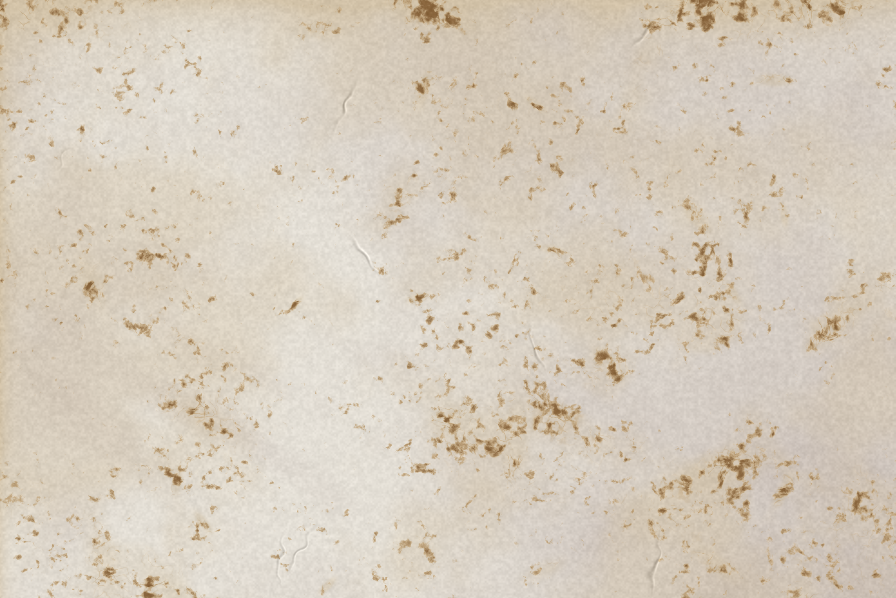
Reproduce this texture procedurally as a Shadertoy shader.

```glsl
// Aged blank paper: soft uneven shading, fine fibre grain and faint folds,
// with clusters of tiny ochre and rust flecks and a few thin embossed creases.
// Built from layered sines, value noise and cellular cracks.
#define PAPER vec3(0.888, 0.868, 0.832)
#define SHADE vec3(0.780, 0.736, 0.708)
#define WARM vec3(0.820, 0.755, 0.645)
#define OCHRE vec3(0.760, 0.650, 0.490)
#define RUST vec3(0.480, 0.330, 0.170)
#define STAINS 34
#define CREASES 8
#define GRAIN 0.085

float hash(vec2 p) {
    vec3 q = fract(p.xyx * 0.1031);
    q += dot(q, q.yzx + 33.33);
    return fract((q.x + q.y) * q.z);
}

vec2 hash2(vec2 p) {
    return vec2(hash(p), hash(p + 57.3));
}

float noise(vec2 p) {
    vec2 i = floor(p), f = fract(p);
    f = f * f * (3.0 - 2.0 * f);
    return mix(mix(hash(i), hash(i + vec2(1, 0)), f.x),
               mix(hash(i + vec2(0, 1)), hash(i + vec2(1, 1)), f.x), f.y);
}

float fbm(vec2 p) {
    float sum = 0.0, amp = 0.5;
    for (int i = 0; i < 5; i++) {
        sum += amp * noise(p);
        p = mat2(1.6, 1.2, -1.2, 1.6) * p + 11.7;
        amp *= 0.5;
    }
    return sum / 0.97;
}

// Distance gap between the two nearest cell points: zero on cell borders
float cellGap(vec2 p) {
    vec2 base = floor(p);
    float near = 9.0, next = 9.0;
    for (int y = -1; y <= 1; y++)
    for (int x = -1; x <= 1; x++) {
        vec2 cell = base + vec2(x, y);
        float d = length(cell + hash2(cell) - p);
        next = min(next, max(near, d));
        near = min(near, d);
    }
    return next - near;
}

vec2 turn(vec2 p, float a) {
    return vec2(cos(a) * p.x + sin(a) * p.y, cos(a) * p.y - sin(a) * p.x);
}

float blob(vec2 p, vec2 centre, vec2 size) {
    vec2 q = (p - centre) / size;
    return exp(-dot(q, q));
}

// Where stains may gather: scattered clusters, top band, lower right
float stainMask(vec2 p, float aspect) {
    float patchy = smoothstep(0.36, 0.68, fbm(p * 6.0 + 3.0));
    float mask = 0.36 * patchy;
    mask += 0.4 * patchy * blob(p, vec2(aspect - 0.18, 0.32), vec2(0.34, 0.24));
    mask += 0.5 * patchy * smoothstep(0.92, 0.99, p.y);
    for (int i = 0; i < STAINS; i++) {
        vec2 id = vec2(float(i) * 3.7 + 1.0, 8.3);
        vec2 centre = hash2(id) * vec2(aspect, 1.0);
        centre.x = mix(centre.x, aspect * 0.65, 0.15);
        float size = mix(0.010, 0.065, pow(hash(id + 5.0), 2.0));
        vec2 q = turn(p - centre, 3.14 * hash(id + 9.0));
        float peak = mix(0.95, 0.4, smoothstep(0.012, 0.045, size));
        mask += peak * blob(q, vec2(0), vec2(1.6, 0.55) * size);
    }
    return min(mask, 0.95);
}

// Thin bent ridges, lit on one side and shaded on the other
float creaseRelief(vec2 p, float aspect) {
    float relief = 0.0;
    for (int i = 0; i < CREASES; i++) {
        vec2 id = vec2(float(i) * 5.1 + 2.0, 31.0);
        vec2 q = turn(p - hash2(id) * vec2(aspect, 1.0), mix(1.0, 2.3, hash(id + 4.0)));
        float reach = mix(0.03, 0.07, hash(id + 7.0));
        q.y += 0.003 * sin(q.x * 50.0 + id.x) + 0.014 * (noise(q * 55.0 + id) - 0.5);
        float taper = smoothstep(reach, 0.0, abs(q.x)) * noise(vec2(q.x * 60.0, id.x));
        float lit = exp(-pow(q.y / 0.0018, 2.0));
        float dark = exp(-pow((q.y - 0.004) / 0.0025, 2.0));
        relief += taper * (0.12 * lit - 0.19 * dark);
    }
    return relief;
}

void mainImage(out vec4 fragColor, in vec2 fragCoord) {
    vec2 p = fragCoord / iResolution.y;
    float aspect = iResolution.x / iResolution.y;
    float cloud = fbm(p * 2.2 + 4.0);

    // Broad shading with slanted folds at lower left
    float across = dot(p, vec2(0.42, 0.9));
    float folds = sin(across * 52.0 + cloud * 9.0) + 0.5 * sin(across * 23.0 + p.x * 9.0);
    float light = 0.83 + 0.9 * (cloud - 0.5) + 0.55 * (fbm(p * 9.0) - 0.5);
    light -= 0.2 * folds * blob(p, vec2(0.4, 0.3), vec2(0.26, 0.17));
    light -= 0.7 * blob(p, vec2(aspect, 0.1), vec2(0.5, 0.45));
    light -= 0.25 * smoothstep(0.45, 1.0, p.y) * smoothstep(0.2, 1.3, p.x);
    vec3 color = mix(SHADE, PAPER, clamp(light, 0.0, 1.05));

    // Yellowed patches and edges
    float edge = 0.7 * exp(-p.x / 0.014) + exp(-(1.0 - p.y) / 0.04);
    float yellow = 0.38 * smoothstep(0.46, 0.66, fbm(p * 3.4 + 17.0)) + 0.8 * edge;
    color = mix(color, WARM, clamp(yellow, 0.0, 0.9));

    // Soft specks, ochre deepening to rust, and broken crack lines
    float mask = stainMask(p, aspect);
    vec2 warp = vec2(fbm(p * 18.0), fbm(p * 18.0 + 40.0)) - 0.5;
    float speck = 0.68 * fbm(p * 88.0 + warp * 2.0) + 0.32 * fbm(p * 28.0 + 9.0);
    float fleck = smoothstep(0.0, 0.34, speck - 0.66 + 0.28 * mask);
    float crack = 1.0 - smoothstep(0.0, 0.2, cellGap(p * 42.0 + warp * 4.0));
    crack *= smoothstep(0.4, 0.8, noise(p * 48.0)) * smoothstep(0.1, 0.9, mask);
    float stain = fleck + 0.25 * crack;
    color = mix(color, WARM, 0.45 * smoothstep(0.12, 0.8, mask));
    color = mix(color, OCHRE, 0.85 * smoothstep(0.0, 0.35, stain));
    color = mix(color, RUST, 0.8 * smoothstep(0.2, 0.95, stain));

    // Creases and paper fibre
    color += creaseRelief(p, aspect);
    float fibre = 0.5 * noise(p * 165.0) + 0.5 * noise(p * 330.0) - 0.5;
    fragColor = vec4(color + GRAIN * fibre, 1.0);
}
```
